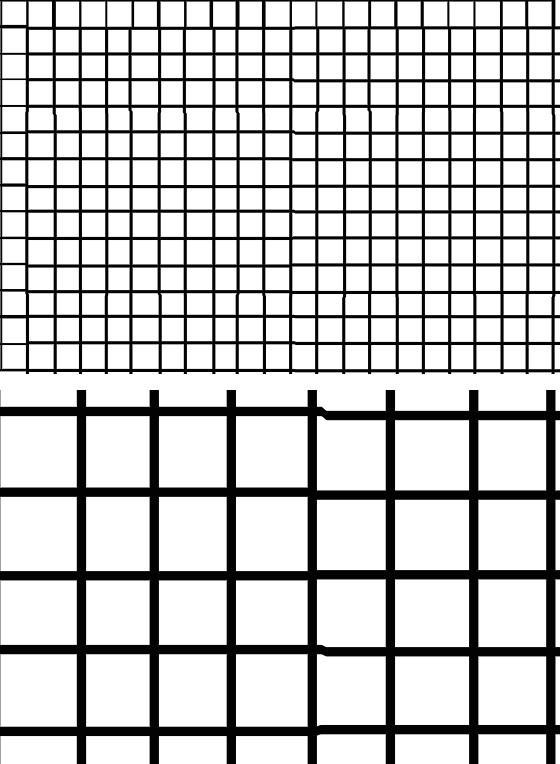
Top, the full canvas; bottom, a detail of the centre.
Reproduce this pattern procedurally as a WebGL 1 fragment shader.

```glsl
precision highp float;
// Hand-ruled black grid on white, 21 by 14 whole cells plus cut-off ends.
// Two families of strokes share one function: each line gets hashed jitter,
// small sideways slips along its length, and uneven ruling in the margin cell.

uniform vec2 u_resolution;

#define CELLS vec2(21.30, 14.18)    // cells across and down the canvas
#define WHOLE vec2(21.0, 14.0)      // where the outer frame lines stop
#define ORIGIN vec2(0.05, 0.025)    // top-left corner of the grid, in cells
#define LINE_WIDTH 0.118
#define FRAME_WIDTH 0.07
#define MARGIN_WIDTHS vec2(0.06, 0.15)
#define JITTER 0.065                // spread of line positions
#define SLIP 0.06                   // spread of the steps along a line
#define COLUMN_BREAKS vec2(4.25, 11.15)
#define ROW_BREAKS vec2(11.1, 30.0)
#define INK vec3(0.008)
#define PAPER vec3(1.0)

float hash(vec2 p) {
  vec3 q = fract(vec3(p.xyx) * 0.1031);
  q += dot(q, q.yzx + 33.33);
  return fract((q.x + q.y) * q.z);
}

// Random value centred on zero
float spread(float id, float seed) {
  return hash(vec2(id, seed) + 3.7) - 0.5;
}

// Coverage is 1 where value > 0, softened over one pixel
float cover(float value, float pixel) {
  return clamp(value / pixel + 0.5, 0.0, 1.0);
}

// Sideways step that changes at two places along the line
float slip(float id, float along, vec2 breaks, float seed) {
  float a = spread(id, seed + 1.0);
  float b = spread(id, seed + 2.0);
  float c = spread(id, seed + 3.0);
  float wander = 0.2 * spread(id, seed + 4.0);
  vec2 change = smoothstep(breaks - 0.04, breaks + 0.04, vec2(along + wander));
  return SLIP * mix(mix(a, b, change.x), c, change.y);
}

// Uneven drift of the columns: a slow bow and two badly placed lines
float columnDrift(float id) {
  float bow = 0.035 * smoothstep(8.0, 13.0, id) * (1.0 - smoothstep(16.0, 21.0, id));
  float misplaced = 0.1 * (step(abs(id - 8.0), 0.5) - step(abs(id - 5.0), 0.5));
  return bow + misplaced;
}

// One family of parallel lines, numbered across and running along
float ruledLines(float across, float along, float drift, vec2 breaks,
                 float end, float seed, float pixel) {
  float id = floor(across + 0.5);
  float offset = drift + JITTER * spread(id, seed) + slip(id, along, breaks, seed);
  float width = LINE_WIDTH;
  float visible = 1.0;
  if (id < 0.5) {
    // outer frame line
    offset = 0.0;
    width = FRAME_WIDTH;
    visible = cover(end - along, pixel);
  } else if (along < 1.0) {
    // margin cell: nearly even spacing, varying pen width
    offset = 0.04 * spread(id, seed + 5.0);
    width = mix(MARGIN_WIDTHS.x, MARGIN_WIDTHS.y, hash(vec2(id, seed + 6.0)));
  }
  return visible * cover(0.5 * width - abs(across - id - offset), pixel);
}

void main() {
  vec2 uv = gl_FragCoord.xy / u_resolution;
  vec2 p = vec2(uv.x, 1.0 - uv.y) * CELLS - ORIGIN;
  vec2 pixel = CELLS / u_resolution;

  float drift = columnDrift(floor(p.x + 0.5));
  float columns = ruledLines(p.x, p.y, drift, COLUMN_BREAKS, WHOLE.y, 11.0, pixel.x);
  float rows = ruledLines(p.y, p.x, 0.01, ROW_BREAKS, WHOLE.x, 47.0, pixel.y);

  gl_FragColor = vec4(mix(PAPER, INK, max(columns, rows)), 1.0);
}
```
